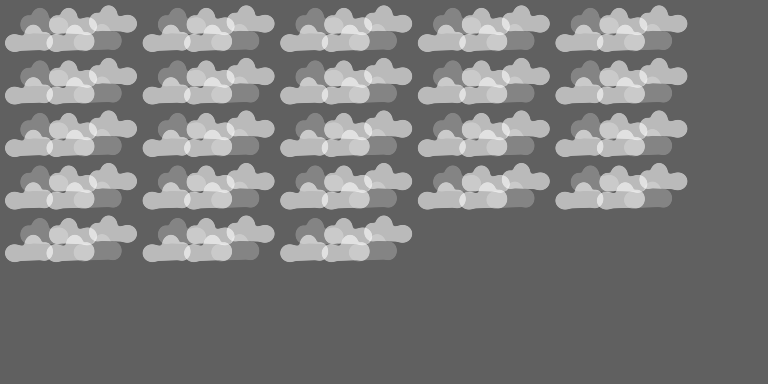
Reproduce this pattern procedurally as a Shadertoy shader.

```glsl
// Rows of translucent overlapping cloud clusters on a flat grey ground.

const float UNITS_HIGH = 576.0;          // design units per canvas height
const vec2 TILE = vec2(206.4, 78.8);     // spacing of the clusters
const float COLUMNS = 5.0;
const float CLUSTERS = 23.0;             // the last row is partly filled
const float CLOUD_WIDTH = 72.0;
const float GROUND = 0.378;
const float DENSE = 0.565;
const float FAINT = 0.226;

// Approximate signed distance to an ellipse.
float ellipse(vec2 p, vec2 center, vec2 radii) {
    vec2 q = (p - center) / radii;
    float k = length(q);
    return k * (k - 1.0) / max(length(q / radii), 1e-4);
}

float capsule(vec2 p, vec2 a, vec2 b, float radius) {
    vec2 ab = b - a;
    float t = clamp(dot(p - a, ab) / dot(ab, ab), 0.0, 1.0);
    return length(p - a - ab * t) - radius;
}

float smoothUnion(float a, float b, float blend) {
    float h = max(blend - abs(a - b), 0.0) / blend;
    return min(a, b) - 0.25 * h * h * blend;
}

// Cloud with its lower left corner at the origin.
float cloud(vec2 p) {
    float body = capsule(p, vec2(14.0, 14.5), vec2(56.0, 13.0), 11.5);
    float leftLobe = ellipse(p, vec2(12.2, 16.2), vec2(12.2, 13.7));
    float rightLobe = ellipse(p, vec2(58.0, 13.5), vec2(14.0, 13.3));
    float crown = ellipse(p, vec2(29.5, 25.0), vec2(13.5, 16.0));
    float lobes = min(leftLobe, rightLobe);
    return smoothUnion(smoothUnion(body, lobes, 3.0), crown, 4.0);
}

// Opacity of one cloud; corner is measured right and down from the tile corner.
float layer(vec2 p, vec2 corner, bool mirrored, float opacity, float pixel) {
    vec2 q = vec2(p.x - corner.x, corner.y - p.y);
    if (mirrored) q.x = CLOUD_WIDTH - q.x;
    return opacity * (1.0 - smoothstep(-0.5 * pixel, 0.5 * pixel, cloud(q)));
}

// Fraction of the ground left showing through a cluster.
float clusterTransmission(vec2 p, float pixel) {
    vec3 upperX = vec3(30.5, 73.5, 133.5);
    vec3 upperY = vec3(52.8, 52.8, 49.0);
    vec3 lowerX = vec3(7.5, 69.7, 110.5);
    vec3 lowerY = vec3(78.0, 78.0, 77.0);
    vec3 upperOpacity = vec3(FAINT, DENSE, DENSE);
    vec3 lowerOpacity = vec3(DENSE, DENSE, FAINT);
    float through = 1.0;
    for (int i = 0; i < 3; i++) {
        through *= 1.0 - layer(p, vec2(upperX[i], upperY[i]), false, upperOpacity[i], pixel);
        through *= 1.0 - layer(p, vec2(lowerX[i], lowerY[i]), true, lowerOpacity[i], pixel);
    }
    return through;
}

void mainImage(out vec4 fragColor, in vec2 fragCoord) {
    // Measure right and down from the upper left corner.
    float pixel = UNITS_HIGH / iResolution.y;
    vec2 p = vec2(fragCoord.x, iResolution.y - fragCoord.y) * pixel;
    vec2 cell = floor(p / TILE);
    vec2 local = p - cell * TILE;

    // Fill the grid row by row until the clusters run out.
    bool filled = cell.x < COLUMNS && cell.y * COLUMNS + cell.x < CLUSTERS;
    float through = filled ? clusterTransmission(local, pixel) : 1.0;
    fragColor = vec4(vec3(mix(1.0, GROUND, through)), 1.0);
}
```
